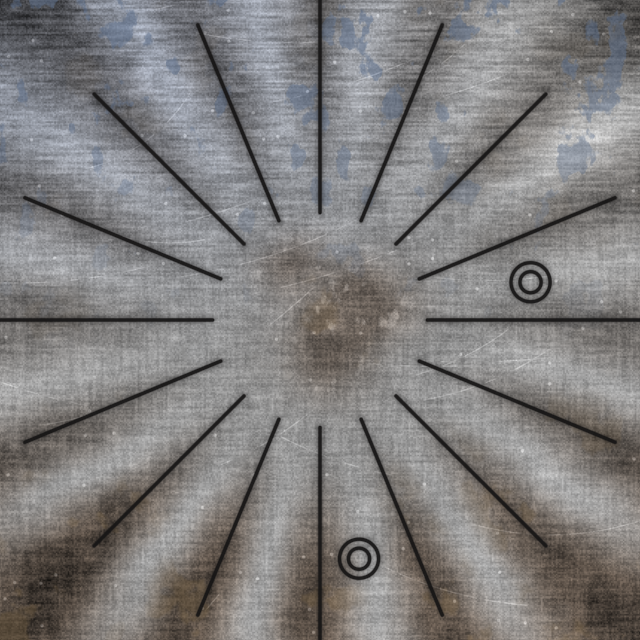
Reproduce this texture procedurally as a WebGL 1 fragment shader.

```glsl
precision highp float;
// Worn brushed metal plate with sixteen dark spokes, rusty shading and two ringed rivets.
uniform vec2 u_resolution;

const float TAU = 6.2831853;
const float SPOKES = 16.0;

float hash(vec2 p) {
    vec3 q = fract(vec3(p.xyx) * 0.1031);
    q += dot(q, q.yzx + 33.33);
    return fract((q.x + q.y) * q.z);
}

float noise(vec2 p) {
    vec2 i = floor(p), f = fract(p);
    f = f * f * (3.0 - 2.0 * f);
    return mix(mix(hash(i), hash(i + vec2(1.0, 0.0)), f.x),
               mix(hash(i + vec2(0.0, 1.0)), hash(i + vec2(1.0)), f.x), f.y);
}

float fbm(vec2 p) {
    float sum = 0.0, amp = 0.5;
    for (int i = 0; i < 5; i++) {
        sum += amp * noise(p);
        p = mat2(1.6, 1.2, -1.2, 1.6) * p + 17.3;
        amp *= 0.5;
    }
    return sum;
}

// Soft round blot, one at its centre
float blot(vec2 p, vec2 centre, vec2 size) {
    vec2 d = (p - centre) / size;
    return exp(-dot(d, d));
}

// Distance to the nearest radial spoke around the origin
float spokeDistance(vec2 c, float inner, float outer) {
    float sector = TAU / SPOKES;
    float a = mod(atan(c.y, c.x) + 0.5 * sector, sector) - 0.5 * sector;
    vec2 q = length(c) * vec2(cos(a), sin(a));
    return length(vec2(q.x - clamp(q.x, inner, outer), q.y));
}

// Distance to a pair of concentric rings
float ringDistance(vec2 p, vec2 centre) {
    float r = length(p - centre);
    return min(abs(r - 0.0305), abs(r - 0.0165));
}

// Dark core with a blurred rim
float groove(float d, float width) {
    return 0.8 * (1.0 - smoothstep(width * 0.3, width * 1.6, d))
         + 0.3 * exp(-d * d / (width * width * 7.0));
}

// Thin pale arcs at random places
float scratches(vec2 p) {
    float sum = 0.0;
    for (int i = 0; i < 24; i++) {
        float k = float(i) + 1.0;
        vec2 at = vec2(hash(vec2(k, 3.1)), hash(vec2(k, 8.7)));
        float turn = 1.2 + 1.3 * hash(vec2(k, 5.3));
        float radius = 0.25 + hash(vec2(k, 2.9));
        vec2 centre = at + radius * vec2(cos(turn), sin(turn));
        float d = abs(length(p - centre) - radius);
        float reach = 0.06 + 0.14 * hash(vec2(k, 6.4));
        sum += (1.0 - smoothstep(0.0004, 0.0018, d))
             * (1.0 - smoothstep(reach * 0.5, reach, length(p - at)));
    }
    return min(sum, 1.0) * smoothstep(0.25, 0.6, noise(p * 60.0));
}

// Sparse pale pits
float specks(vec2 p) {
    vec2 g = p * 26.0, id = floor(g);
    vec2 at = 0.2 + 0.6 * vec2(hash(id + 4.0), hash(id + 9.0));
    return step(0.88, hash(id)) * (1.0 - smoothstep(0.03, 0.1, length(fract(g) - at)));
}

// Rust held in the middle of the plate
float centreStain(vec2 p) {
    vec2 q = p + 0.05 * (vec2(fbm(p * 14.0), fbm(p * 14.0 + 40.0)) - 0.5);
    float s = 0.8 * blot(q, vec2(0.45, 0.585), vec2(0.05, 0.045))
            + blot(q, vec2(0.575, 0.53), vec2(0.075, 0.055))
            + 0.95 * blot(q, vec2(0.515, 0.455), vec2(0.075, 0.07));
    return min(s, 1.0);
}

void main() {
    vec2 p = gl_FragCoord.xy / u_resolution;
    vec2 c = p - 0.5;
    float r = length(c);
    float cloud = fbm(p * 5.0 + 3.0);
    float patches = fbm(p * 22.0 + 11.0);
    float top = smoothstep(0.4, 0.95, p.y);
    float low = 1.0 - smoothstep(0.05, 0.55, p.y);

    // Broad shadows fanning out along the spokes
    float fan = 0.5 + 0.5 * cos(atan(c.y, c.x) * SPOKES + 2.5 * (cloud - 0.5));
    float far = smoothstep(0.17, 0.42, r);
    float shade = far * fan * mix(0.6, 1.0, low) * (0.55 + 0.9 * cloud);
    float corner = smoothstep(0.47, 0.72, r) * (0.5 + cloud);
    float stain = centreStain(p);

    float tone = 0.575 + 0.07 * far * (1.0 - fan) - 0.24 * shade - 0.13 * corner;
    tone += 0.13 * blot(p, vec2(0.92, 0.79), vec2(0.12, 0.07));
    tone -= 0.2 * stain + 0.07 * blot(p, vec2(0.0, 0.04), vec2(0.25, 0.2));
    tone += 0.16 * (patches - 0.48) * (0.4 + shade + stain);

    // Brushed grain, strongest across the upper part
    float brush = noise(p * vec2(14.0, 330.0)) + noise(p * vec2(40.0, 190.0) + 7.0) - 1.0;
    float weave = noise(p * vec2(300.0, 16.0)) + noise(p * vec2(170.0, 30.0) + 5.0) - 1.0;
    tone += brush * mix(0.07, 0.14, top) + weave * mix(0.06, 0.025, top);
    tone += 0.13 * (noise(p * 430.0) - 0.5);

    // Warm rust below and in the middle, cool paint above
    float rust = clamp(shade * (0.3 + 0.7 * low) + 0.7 * stain + 0.5 * corner * low, 0.0, 1.0);
    vec3 colour = tone * mix(vec3(1.0), vec3(1.1, 0.97, 0.86), rust);
    float cool = top * (1.0 - smoothstep(0.2, 0.9, p.x));
    colour *= mix(vec3(1.0), vec3(0.95, 0.99, 1.07), cool);
    float chips = smoothstep(0.62, 0.68, fbm(p * vec2(26.0, 20.0) + 51.0));
    colour = mix(colour, vec3(0.36, 0.43, 0.54), 0.55 * chips * top);
    float ochre = smoothstep(0.56, 0.66, fbm(p * 16.0 + 71.0));
    colour = mix(colour, vec3(0.47, 0.39, 0.28), 0.45 * ochre * rust);

    // Surface wear
    float flakes = smoothstep(0.6, 0.72, fbm(p * vec2(50.0, 36.0) + 23.0));
    colour += 0.16 * flakes * stain + 0.1 * scratches(p) + 0.18 * specks(p);

    // Engraved spokes and rivet rings
    float ink = groove(spokeDistance(c, 0.168, 0.499), 0.0028);
    float rings = min(ringDistance(p, vec2(0.829, 0.559)), ringDistance(p, vec2(0.561, 0.127)));
    ink = max(ink, groove(rings, 0.0027));
    colour = mix(colour, vec3(0.085, 0.08, 0.08), min(ink, 0.94));
    gl_FragColor = vec4(clamp(colour, 0.0, 1.0), 1.0);
}
```
